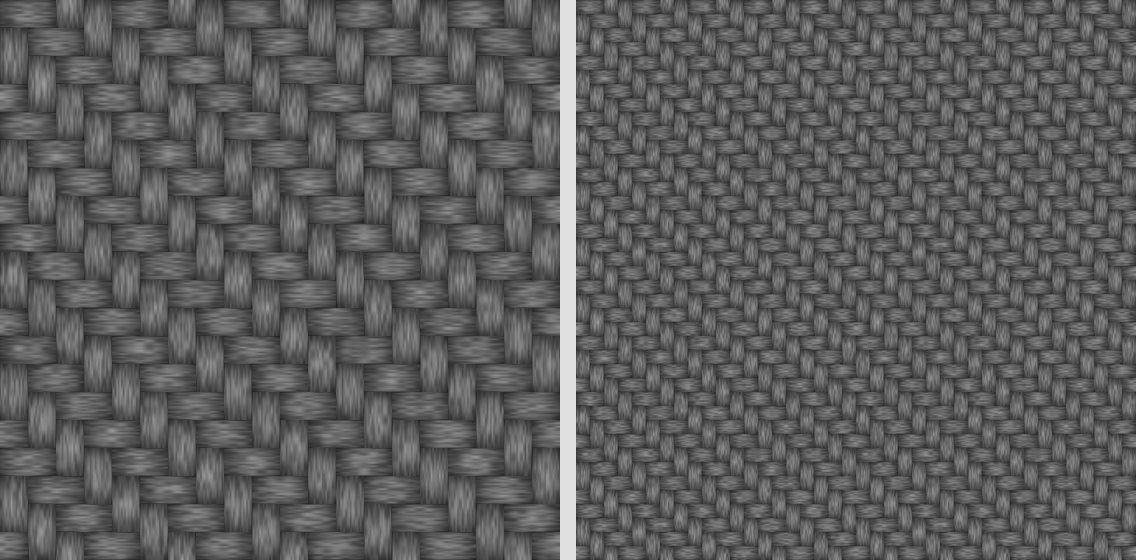
Left, the tile; right, the same tile 2 across and 2 down.
Write a WebGL 1 fragment shader that draws this pattern.

```glsl
precision highp float;
// Grey carbon-fibre cloth in a 2x2 twill: each thread floats over two cells
// and steps diagonally. Threads are shaded as rounded, bowed ribbons and
// streaked with stretched value noise that wraps at the canvas edges.

uniform vec2 u_resolution;

const float PI = 3.14159265;
const float CELLS = 20.0;          // thread widths across the canvas
const float TWILL = 4.0;           // cells per weave repeat
const vec2 FINE_FIBRES = vec2(3.0, 17.0);   // noise cells along, across
const vec2 BROAD_FIBRES = vec2(2.0, 8.0);

float hash(vec2 p, float seed) {
    vec3 q = fract(vec3(p.xyx + seed) * vec3(0.1031, 0.1030, 0.0973));
    q += dot(q, q.yzx + 33.33);
    return fract((q.x + q.y) * q.z);
}

// Value noise that repeats after a whole number of lattice cells
float tiledNoise(vec2 p, vec2 period, float seed) {
    vec2 i = floor(p);
    vec2 f = fract(p);
    f = f * f * (3.0 - 2.0 * f);
    vec2 a = mod(i, period);
    vec2 b = mod(i + 1.0, period);
    float low = mix(hash(a, seed), hash(vec2(b.x, a.y), seed), f.x);
    float high = mix(hash(vec2(a.x, b.y), seed), hash(b, seed), f.x);
    return mix(low, high, f.y);
}

// Signed streaks running along the first axis
float fibres(vec2 p, float seed) {
    float fine = tiledNoise(p * FINE_FIBRES, CELLS * FINE_FIBRES, seed);
    float broad = tiledNoise(p * BROAD_FIBRES, CELLS * BROAD_FIBRES, seed + 19.0);
    return (fine - 0.5) * 0.48 + (broad - 0.5) * 0.16;
}

// Brightness of a ribbon: dips under at its ends, rounds off at its sides
float ribbon(float along, float across) {
    float bow = 0.55 + 0.45 * sin(PI * along);
    float roundness = 0.72 + 0.28 * pow(max(sin(PI * across), 0.0), 0.6);
    float side = min(across, 1.0 - across);
    float crease = mix(0.85, 1.0, smoothstep(0.0, 0.05, side));
    return bow * roundness * crease;
}

float weave(vec2 uv) {
    vec2 p = uv * CELLS;
    vec2 cell = floor(p);
    vec2 f = fract(p);
    float phase = mod(cell.x + cell.y + 1.0, TWILL);

    // Phases 0 and 1 show the horizontal thread, 2 and 3 the vertical one
    if (phase < 1.5) {
        float light = ribbon((phase + f.x) * 0.5, f.y);
        return 0.455 * light * (1.0 + fibres(p, 3.0));
    }
    float light = ribbon((phase - 2.0 + f.y) * 0.5, f.x);
    return 0.475 * light * (1.0 + fibres(p.yx, 57.0));
}

void main() {
    // Four samples per pixel smooth the thread edges
    float grey = 0.0;
    for (int j = 0; j < 2; j++) {
        for (int i = 0; i < 2; i++) {
            vec2 offset = (vec2(float(i), float(j)) - 0.5) * 0.5;
            grey += 0.25 * weave((gl_FragCoord.xy + offset) / u_resolution);
        }
    }
    gl_FragColor = vec4(vec3(grey), 1.0);
}
```
